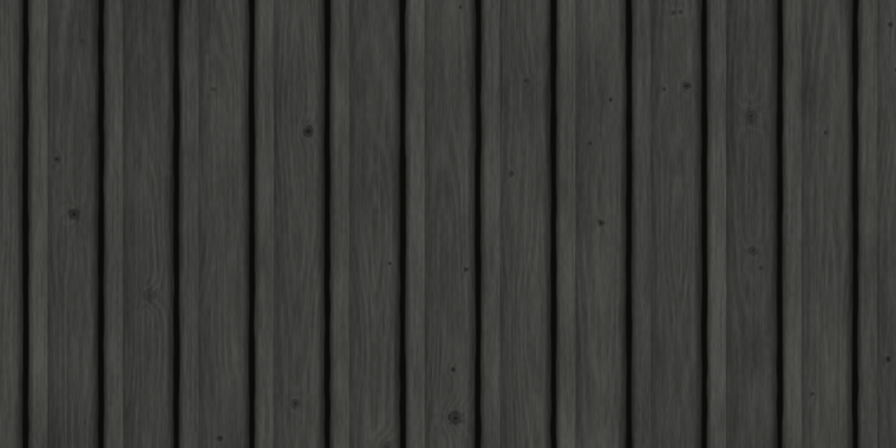
Give the GLSL for this texture, as a Shadertoy shader.

```glsl
// Charcoal-stained timber cladding: vertical boards with a lip, dark grooves, grain and knots.
#define BOARDS 11.88        // boards across the canvas
#define FIRST_GROOVE 0.34   // first groove, in board widths
#define GROOVE_HALF 0.036   // half width of a groove, in board widths
#define LIP 0.29            // width of the lip left of the face
#define RINGS 12.0          // growth rings per board width
#define GRAIN 0.030         // ring contrast
#define FIBRE 0.065         // fibre contrast
#define KNOTS 4             // knot candidates per board
#define KNOT_CHANCE 0.55
#define WOOD vec3(0.247, 0.247, 0.238)
#define GROOVE vec3(0.045, 0.045, 0.038)

float hash(vec2 p) {
    vec3 q = fract(p.xyx * vec3(0.1031, 0.1030, 0.0973));
    q += dot(q, q.yzx + 33.33);
    return fract((q.x + q.y) * q.z);
}

float noise(vec2 p) {
    vec2 i = floor(p), f = fract(p);
    f = f * f * (3.0 - 2.0 * f);
    return mix(mix(hash(i), hash(i + vec2(1, 0)), f.x),
               mix(hash(i + vec2(0, 1)), hash(i + vec2(1, 1)), f.x), f.y);
}

// x: darkness of the knots, y: bending of the rings around them
vec2 knots(vec2 p, float board) {
    vec2 sum = vec2(0.0);
    for (int k = 0; k < KNOTS; k++) {
        vec2 seed = vec2(board * 7.0 + 90.0, float(k) * 13.0 + 5.0);
        if (hash(seed) > KNOT_CHANCE) continue;
        vec2 centre = vec2(mix(LIP + 0.1, 0.85, hash(seed + 1.7)), hash(seed + 3.1));
        float size = mix(0.025, 0.10, pow(hash(seed + 5.3), 2.0));
        vec2 d = (p - centre) * vec2(1.0, 0.5 * BOARDS);
        float r = length(d) / size + 0.5 * (noise(d * 25.0 + seed) - 0.5);
        float strength = mix(0.2, 0.6, hash(seed + 8.9));
        sum.x += strength * (1.0 - smoothstep(0.3, 1.3, r)) * (0.75 + 0.25 * cos(r * 7.0));
        sum.y += 2.0 * size * exp(-0.25 * r * r);
    }
    return sum;
}

void mainImage(out vec4 fragColor, in vec2 fragCoord) {
    vec2 uv = fragCoord / iResolution.xy;
    float pixel = BOARDS / iResolution.x;

    // Board layout: p.x spans one board, p.y the canvas height
    float across = uv.x * BOARDS - FIRST_GROOVE;
    float board = floor(across);
    vec2 p = vec2(across - board, uv.y);
    float face = smoothstep(LIP - pixel, LIP + pixel, p.x);
    float piece = board * 2.0 + step(LIP, p.x) + 40.0;

    // Growth rings: stretched arches, warped by noise and knots
    vec2 knot = knots(p, board);
    vec2 heart = vec2(mix(0.45, 0.85, hash(vec2(piece, 2.0))), hash(vec2(piece, 9.0)));
    vec2 arch = (p - heart) * vec2(1.0, 0.35);
    float warp = noise(vec2(p.x * 3.0 + piece * 5.0, p.y * 4.0)) - 0.5;
    float rings = length(arch) + 0.22 * warp + knot.y;
    float wave = 0.5 + 0.5 * sin(6.2832 * RINGS * rings);
    float ringFade = mix(0.3, 1.0, noise(vec2(piece * 3.0 + p.x * 4.0, p.y * 3.0)));
    float grain = (wave * wave - 0.375) * ringFade * mix(0.4, 1.0, face);

    // Fine fibres and slow weathering
    float fibre = 0.6 * noise(vec2(across * 32.0 + 400.0, uv.y * 14.0))
                + 0.4 * noise(vec2(across * 45.0 + 900.0, uv.y * 70.0)) - 0.5;
    float wear = noise(vec2(across * 2.5 + 60.0, uv.y * 5.0)) - 0.5;
    float tone = 1.0 + 0.12 * (hash(vec2(piece, 31.0)) - 0.5) + 0.14 * wear;

    vec3 color = WOOD * tone + GRAIN * grain + FIBRE * fibre;
    color *= 1.0 - knot.x * face;

    // Relief: thin step beside the lip, soft shade towards the grooves
    float stepDistance = p.x - LIP;
    color *= 1.0 - 0.22 * face * exp(-max(stepDistance, 0.0) * 9.0);
    color *= 1.0 + 0.06 * (1.0 - face);
    color *= 1.0 - 0.45 * smoothstep(0.84, 0.98, p.x);
    color *= 1.0 - 0.35 * (1.0 - smoothstep(0.03, 0.12, p.x));

    // Groove with a slightly worn edge
    float gap = min(p.x, 1.0 - p.x);
    float edge = GROOVE_HALF + 0.014 * (noise(vec2(board * 9.0 + 120.0, uv.y * 22.0)) - 0.5);
    float soft = max(pixel, 0.018);
    color = mix(GROOVE, color, smoothstep(edge - soft, edge + soft, gap));

    fragColor = vec4(clamp(color, 0.0, 1.0), 1.0);
}
```
